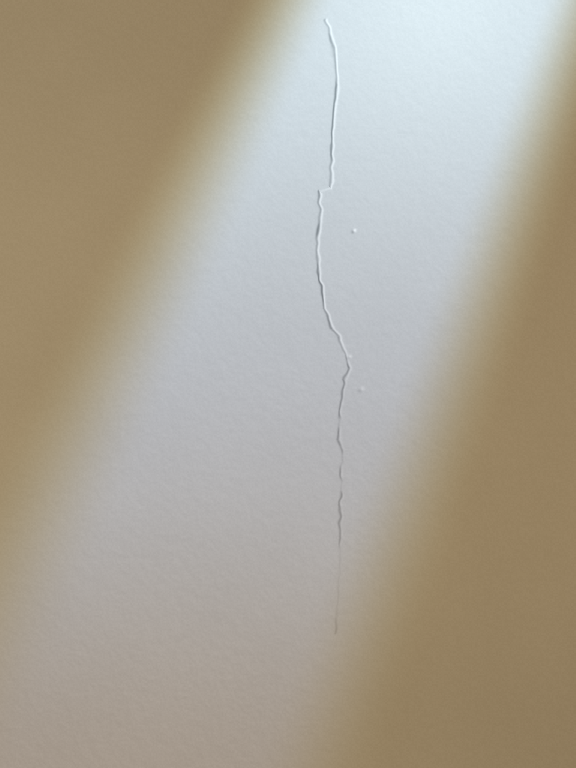
This texture is drawn by a WebGL 2 fragment shader. Its source:

```glsl
#version 300 es
precision highp float;
// A slanting beam of cool daylight on a tan plaster wall with a thin crack.
// Two soft slanted edges bound the beam; the crack is a jittered polyline
// shaded as relief, and value noise supplies the plaster grain.

uniform vec2 u_resolution;
out vec4 fragColor;

const int CRACK_POINTS = 21;
const vec2 crackPath[CRACK_POINTS] = vec2[](
    vec2(.426, .974), vec2(.435, .941), vec2(.440, .883), vec2(.435, .837),
    vec2(.431, .755), vec2(.417, .751), vec2(.418, .720), vec2(.413, .681),
    vec2(.418, .635), vec2(.423, .599), vec2(.434, .573), vec2(.441, .563),
    vec2(.452, .539), vec2(.456, .521), vec2(.449, .505), vec2(.444, .464),
    vec2(.443, .427), vec2(.447, .414), vec2(.444, .323), vec2(.445, .271),
    vec2(.439, .177));

float hash(vec2 cell) {
    uvec2 q = uvec2(ivec2(cell) + 4096) * uvec2(1597u, 3571u);
    uint n = (q.x ^ (q.y << 9)) * 74793u;
    n = (n ^ (n >> 15)) * 48271u;
    n = (n ^ (n >> 13)) * 69621u;
    return float((n ^ (n >> 16)) & 65535u) / 65535.0;
}

float noise(vec2 p) {
    vec2 i = floor(p), f = fract(p);
    f = f * f * (3.0 - 2.0 * f);
    return mix(mix(hash(i), hash(i + vec2(1, 0)), f.x),
               mix(hash(i + vec2(0, 1)), hash(i + vec2(1, 1)), f.x), f.y);
}

float plasterHeight(vec2 p) {
    return noise(p * 95.0) + 0.7 * noise(p * 190.0 + 17.0) + 0.4 * noise(p * 340.0 + 41.0);
}

// Offset from the nearest point of the crack
vec2 crackOffset(vec2 p) {
    vec2 nearest = vec2(9.0);
    for (int i = 0; i < CRACK_POINTS - 1; i++) {
        vec2 a = crackPath[i], ab = crackPath[i + 1] - a;
        vec2 v = p - a - ab * clamp(dot(p - a, ab) / dot(ab, ab), 0.0, 1.0);
        if (dot(v, v) < dot(nearest, nearest)) nearest = v;
    }
    return nearest;
}

float spot(vec2 v, float radius) {
    return exp(-dot(v, v) / (radius * radius));
}

// Raised fleck: lit face with a shadow at its lower left
float fleck(vec2 v, float radius) {
    return spot(v, radius) - 0.8 * spot(v + radius * vec2(1.2, 0.9), radius);
}

void main() {
    vec2 uv = gl_FragCoord.xy / u_resolution;
    vec2 p = uv * vec2(0.75, 1.0);
    float drop = 1.0 - p.y;

    // Penumbra of both beam edges, wider farther down
    float leftWidth = 0.070 + 0.055 * drop;
    float rightWidth = 0.065 + 0.030 * drop;
    float leftEdge = p.x - 0.371 + 0.48 * drop;
    float rightEdge = 0.768 - 0.352 * drop - p.x;
    float beam = smoothstep(-leftWidth, leftWidth, leftEdge)
               * smoothstep(-rightWidth, rightWidth, rightEdge);

    // Warm wall in shade, cool wall in light
    vec3 shade = mix(vec3(0.615, 0.540, 0.415), vec3(0.585, 0.505, 0.380), uv.x);
    shade *= 1.0 - 0.05 * smoothstep(0.35, 0.0, p.y) * uv.x;
    shade *= 1.0 - 0.04 * smoothstep(0.70, 1.0, p.y);
    vec3 light = mix(vec3(0.635, 0.585, 0.530), vec3(0.715, 0.722, 0.738),
                     smoothstep(-0.10, 0.56, p.y));
    light = mix(light, vec3(0.820, 0.875, 0.905), smoothstep(0.40, 1.02, p.y));
    vec3 color = mix(shade, light, pow(vec3(beam), vec3(0.95, 1.0, 1.2)));

    // Bright pool at the top of the beam
    vec2 pool = (p - vec2(0.57, 1.02)) / vec2(0.16, 0.20);
    color += beam * vec3(0.060, 0.065, 0.060) * exp(-dot(pool, pool));

    // Plaster relief under raking light, plus broad mottling and fine grain
    float relief = plasterHeight(p + vec2(0.0012, 0.0018)) - plasterHeight(p);
    color -= relief * mix(0.008, 0.022, beam);
    color += 0.008 * (noise(p * 14.0) - 0.5);
    color += 0.014 * (hash(floor(p * 512.0)) - 0.5);

    // Crack: pale lip and dark left side above, broken dark hairline below
    vec2 jitter = 0.0035 * (vec2(noise(p * 110.0), noise(p * 110.0 + 53.0)) - 0.5);
    vec2 v = crackOffset(p + jitter);
    float upper = smoothstep(0.49, 0.56, p.y);
    float broken = smoothstep(0.25, 0.70, noise(vec2(3.0, p.y * 60.0)));
    float fade = smoothstep(0.16, 0.45, p.y);
    float lip = spot(v - vec2(0.0008, 0.0), 0.0017);
    float groove = spot(v + vec2(0.0019, 0.0), 0.0016);
    color += lip * mix(0.035 * broken * fade, 0.11, upper);
    color -= groove * mix(0.16 * (0.25 + 0.75 * broken) * (0.35 + 0.65 * fade),
                          0.13 + 0.13 * broken, upper);

    // Loose flecks beside the crack
    color += 0.16 * fleck(p - vec2(0.462, 0.700), 0.0023);
    color += 0.07 * fleck(p - vec2(0.472, 0.494), 0.0030);
    color += 0.09 * fleck(p - vec2(0.456, 0.536), 0.0026);

    fragColor = vec4(clamp(color, 0.0, 1.0), 1.0);
}
```
